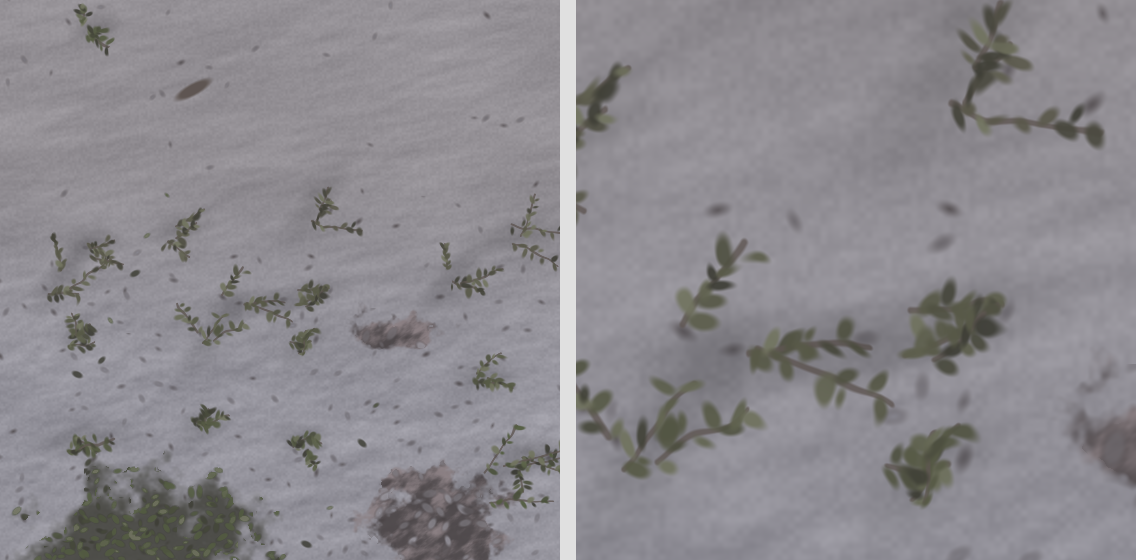
Left, the full canvas; right, a detail of the centre.
Reproduce this texture procedurally as a Shadertoy shader.

```glsl
// Pale, wind-combed beach sand with creeping green sprigs, pebbles and dry litter.
const vec3 SAND_LIGHT = vec3(0.625, 0.620, 0.655);
const vec3 SAND_SHADE = vec3(0.505, 0.500, 0.535);
const vec3 LITTER_DARK = vec3(0.27, 0.245, 0.25);
const vec3 LITTER_LIGHT = vec3(0.54, 0.49, 0.50);
const vec3 LEAF_DARK = vec3(0.235, 0.235, 0.205);
const vec3 LEAF_GREEN = vec3(0.32, 0.36, 0.245);
const vec3 LEAF_BROWN = vec3(0.37, 0.335, 0.32);
const vec3 LEAF_PALE = vec3(0.45, 0.46, 0.38);

float hash(vec2 p) { return fract(sin(dot(p, vec2(127.1, 311.7))) * 43758.5); }
vec2 hash2(vec2 p) { return vec2(hash(p), hash(p + 37.3)); }

float noise(vec2 p) {
    vec2 i = floor(p), f = fract(p);
    f = f * f * (3.0 - 2.0 * f);
    return mix(mix(hash(i), hash(i + vec2(1, 0)), f.x),
               mix(hash(i + vec2(0, 1)), hash(i + 1.0), f.x), f.y);
}

float fbm(vec2 p) {
    float sum = 0.0, amp = 0.53;
    for (int i = 0; i < 4; i++, amp *= 0.5) {
        sum += amp * noise(p);
        p = p * 2.03 + 17.1;
    }
    return sum;
}

vec2 rotate(vec2 p, float a) {
    return vec2(cos(a) * p.x + sin(a) * p.y, cos(a) * p.y - sin(a) * p.x);
}

float segment(vec2 p, vec2 a, vec2 d) {
    return length(p - a - d * clamp(dot(p - a, d) / dot(d, d), 0.0, 1.0));
}

float ellipse(vec2 p, vec2 radius, float angle, float blur) {
    float d = (length(rotate(p, angle) / radius) - 1.0) * min(radius.x, radius.y);
    return 1.0 - smoothstep(-blur, blur, d);
}

// Ellipses on a jittered grid: x is coverage, y is tone
vec2 scatter(vec2 p, float scale, float density, float size, float seed) {
    vec2 q = p * scale, result = vec2(0.0);
    for (int k = 0; k < 9; k++) {
        vec2 id = floor(q) + vec2(k % 3, k / 3) - 1.0;
        if (hash(id + seed) > density) continue;
        vec2 rnd = hash2(id + seed + 5.7);
        vec2 radius = size * (0.4 + 0.6 * rnd.y) * vec2(1.0, 0.55);
        float mask = ellipse(q - id - rnd, radius, rnd.x * 5.0 - 1.0, 0.13);
        result = mix(result, vec2(1.0, hash(id + seed + 9.1)), mask);
    }
    return result;
}

vec3 leafColor(float tone, float green) {
    vec3 c = mix(LEAF_DARK, mix(LEAF_BROWN, LEAF_GREEN, green), smoothstep(0.0, 0.5, tone));
    return mix(c, LEAF_PALE, smoothstep(0.65, 1.0, tone));
}

// Three forking twigs with leaves on alternating sides
vec3 sprig(vec3 color, vec2 p, vec2 root, float angle, float size, float green) {
    if (length(p - root) > size * 1.4 + 0.02) return color;
    p += 0.01 * (vec2(noise(p * 45.0), noise(p * 45.0 + 9.0)) - 0.5);
    color *= 1.0 - 0.13 * ellipse(p - root, vec2(size * 0.7, 0.02), angle, 0.018);
    for (int k = 0; k < 3; k++) {
        vec2 key = root * 91.0 + float(k) * 7.3;
        float turn = angle + (float(k) - 1.0) * 0.75 + hash(key) - 0.5;
        vec2 reach = size * (0.5 + 0.6 * hash(key + 2.0)) * vec2(cos(turn), sin(turn) * 0.8);
        vec2 start = root + (hash2(key + 4.0) - 0.7) * size * 0.6;
        float stem = 1.0 - smoothstep(0.0008, 0.0028, segment(p, start, reach));
        color = mix(color, LEAF_BROWN, 0.8 * stem);
        for (int j = 0; j < 9; j++) {
            vec2 rnd = hash2(key + float(j) * 3.1 + 1.0);
            float side = float(j % 2) * 2.0 - 1.0;
            vec2 spot = start + reach * (float(j) + rnd.x) / 9.0;
            spot += side * rnd.y * 0.01 * vec2(-sin(turn), cos(turn));
            vec2 radius = (0.5 + 0.6 * rnd.x) * vec2(0.0085, 0.0045);
            float leaf = ellipse(p - spot, radius, turn + side * (0.4 + rnd.y), 0.0018);
            color = mix(color, leafColor(hash(key + float(j)), green), leaf * 0.92);
        }
    }
    return color;
}

// Long slanted ripples, lumpier where rough
float sandHeight(vec2 p, float rough) {
    vec2 q = rotate(p, 0.22);
    return fbm(q * vec2(5, 19)) + rough * 0.55 * fbm(q * vec2(22, 36) + 4.0);
}

// Broken brown litter inside a ragged patch
vec3 litter(vec3 color, vec2 p, vec2 center, vec2 radius) {
    float edge = length((p - center) / radius) + 1.5 * (fbm(p * 28.0) - 0.5);
    float mask = 1.0 - smoothstep(0.65, 0.95, edge);
    float tone = smoothstep(0.25, 0.75, fbm(rotate(p, 0.6) * vec2(28, 55)));
    vec2 chips = scatter(p, 42.0, 0.5 * mask, 0.6, 13.0);
    color = mix(color, mix(LITTER_DARK, LITTER_LIGHT, tone), mask * 0.85);
    return mix(color, mix(LITTER_DARK, SAND_LIGHT, chips.y), chips.x * 0.75);
}

void mainImage(out vec4 fragColor, in vec2 fragCoord) {
    vec2 p = fragCoord / iResolution.y;
    // Sand relief and grain
    float rough = 1.0 - smoothstep(0.25, 0.75, p.y);
    float relief = sandHeight(p, 0.25 + rough) - sandHeight(p + vec2(-0.004, 0.008), 0.25 + rough);
    float shade = 0.33 + 1.5 * relief + 0.55 * (fbm(p * vec2(5, 9) + 30.0) - 0.5);
    vec3 color = mix(SAND_LIGHT, SAND_SHADE, clamp(shade, -0.15, 1.4));
    color += 0.035 * (noise(p * 260.0) - 0.5) - vec3(0.01, 0.02, 0.035) * (1.0 - rough);
    // Specks, litter and a stick
    vec2 speck = scatter(p, 38.0, 0.05 + 0.17 * rough, 0.23, 3.0);
    color = mix(color, mix(LITTER_DARK, SAND_SHADE, speck.y), speck.x * 0.75);
    color = litter(color, p, vec2(0.77, 0.05), vec2(0.14, 0.12));
    color = litter(color, p, vec2(0.72, 0.41), vec2(0.10, 0.042));
    color = mix(color, LEAF_BROWN, ellipse(p - vec2(0.345, 0.84), vec2(0.034, 0.01), 0.5, 0.003));
    // Sprigs in jittered rows, greener toward the bottom
    for (int i = 0; i < 16; i++) {
        vec2 rnd = hash2(vec2(i, 21)), cell = vec2(i % 4, i / 4);
        vec2 root = vec2(0.04, 0.19) + cell * vec2(0.25, 0.12) + rnd * vec2(0.17, 0.09);
        float size = 0.045 + 0.055 * hash(vec2(i, 5));
        color = sprig(color, p, root, 1.2 * rnd.y - 0.25, size, 1.0 - root.y);
    }
    color = sprig(color, p, vec2(0.17, 0.95), 0.4, 0.05, 0.8);
    color = sprig(color, p, vec2(0.88, 0.15), 0.5, 0.13, 1.0);
    // Dense leafy clump
    float edge = length((p - vec2(0.26, 0.03)) / vec2(0.21, 0.14)) + 1.3 * (fbm(p * 18.0) - 0.5);
    float clump = 1.0 - smoothstep(0.6, 1.05, edge);
    color = mix(color, LEAF_DARK, 0.8 * clump);
    vec2 leaf = scatter(p, 66.0, 0.85 * clump, 0.7, 40.0);
    color = mix(color, leafColor(leaf.y, 0.95), leaf.x * 0.85);
    fragColor = vec4(color, 1.0);
}
```
